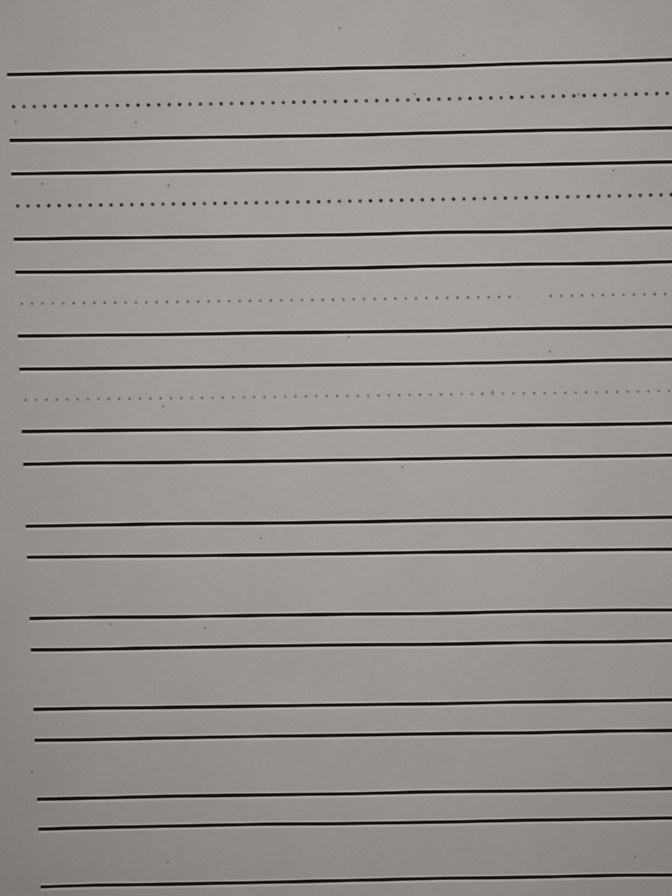
Reproduce this pattern procedurally as a Shadertoy shader.

```glsl
// Ruled handwriting paper under dim, uneven light: nine pairs of dark rules, the first
// four with a dotted midline that fades. The sheet is unbent into even rows, then each
// row is drawn from distances. Page units: 576 wide, 768 tall, y pointing down.

float hash(vec2 p) {
    vec3 q = fract(vec3(p.xyx) * 0.1031);
    q += dot(q, q.yzx + 33.33);
    return fract((q.x + q.y) * q.z);
}

float noise(vec2 p) {
    vec2 i = floor(p), f = fract(p);
    f = f * f * (3.0 - 2.0 * f);
    return mix(mix(hash(i), hash(i + vec2(1, 0)), f.x),
               mix(hash(i + vec2(0, 1)), hash(i + vec2(1, 1)), f.x), f.y);
}

// Soft coverage of a shape reaching out to radius, at distance d.
float cover(float d, float radius, float soft) {
    return clamp((radius - d) / soft + 0.5, 0.0, 1.0);
}

// Page height with the upward bend of the sheet removed.
float flatten(vec2 p) {
    float bend = (p.y - 420.0) / 370.0;
    float across = clamp((p.x - 6.0) / 570.0, 0.0, 1.0);
    return p.y + (7.5 + 4.8 * bend * bend) * pow(across, mix(1.4, 0.8, p.y / 768.0));
}

// Sheet colour: light falling off from the upper middle, with fibre and grain.
vec3 paper(vec2 p) {
    vec2 d = (p - vec2(330, 230)) / vec2(576, 768);
    float light = 0.64 - 0.2 * dot(d, d);
    light += 0.012 * (noise(p / 40.0) - 0.5) + 0.012 * (noise(p / 2.5) - 0.5);
    return light + vec3(0.004, -0.008, -0.021);
}

// Sparse specks of dirt, at most one per cell.
float specks(vec2 p, float soft) {
    vec2 cell = floor(p / 64.0);
    vec2 centre = (cell + 0.15 + 0.7 * vec2(hash(cell + 7.0), hash(cell + 19.0))) * 64.0;
    return step(0.82, hash(cell + 41.0)) * cover(length(p - centre), 0.9, soft);
}

void mainImage(out vec4 fragColor, in vec2 fragCoord) {
    vec2 p = fragCoord / iResolution.xy * vec2(576, 768);
    p.y = 768.0 - p.y;
    float soft = max(768.0 / iResolution.y, 1.3);

    // Row number: rows shrink slightly towards the foot of the page.
    float v = flatten(p) - 63.5;
    float row = (86.2 - sqrt(86.2 * 86.2 - 2.6 * v)) / 1.3;
    float pitch = 86.2 - 1.3 * row;
    float index = floor(row), f = row - index;

    // Slanting left margin where all rules begin.
    float fromMargin = p.x - 6.0 - 0.0415 * (p.y - 63.0);
    float inside = cover(-fromMargin, 0.0, soft) * step(-0.15, row);

    // Signed distance to the nearer rule of the pair, with a slight waver.
    float upper = f - round(f), lower = f - 0.66;
    float rule = (abs(upper) < abs(lower) ? upper : lower) * pitch;
    float ruleId = round(row * 3.0);
    rule += 0.8 * (noise(vec2(p.x / 75.0, ruleId * 5.0)) - 0.5);
    float halfWidth = 1.15 + 0.35 * noise(vec2(p.x / 30.0, ruleId * 3.0 + 0.5));

    // Pale fringe, wider below, then the ink.
    vec3 color = paper(p);
    float fringe = cover(abs(rule - 0.25), 3.1, soft * 1.2);
    color += 0.1 * fringe * inside;
    color = mix(color, vec3(0.07, 0.05, 0.04), cover(abs(rule), halfWidth, soft) * inside);

    // Dotted midline: strong in two rows, worn in the next two, then absent.
    float dotId = floor(fromMargin / 8.9);
    vec2 toDot = vec2(fromMargin - (dotId + 0.5) * 8.9, (f - 0.325) * pitch);
    float worn = step(1.5, index);
    float strength = mix(0.9, 0.5, worn) - 0.08 * max(index - 2.0, 0.0);
    strength *= mix(0.75, 1.0, hash(vec2(dotId, index + 3.0)));
    float gap = step(445.0, p.x) * step(p.x, 470.0) * step(abs(index - 2.0), 0.5);
    strength *= step(0.0, row) * step(index, 3.5) * (1.0 - gap) * step(0.0, dotId);
    float dots = cover(length(toDot), mix(1.45, 1.15, worn), soft);
    color = mix(color, vec3(0.1, 0.08, 0.07), dots * strength);

    color = mix(color, vec3(0.3, 0.28, 0.27), 0.6 * specks(p, soft));
    fragColor = vec4(color, 1.0);
}
```
